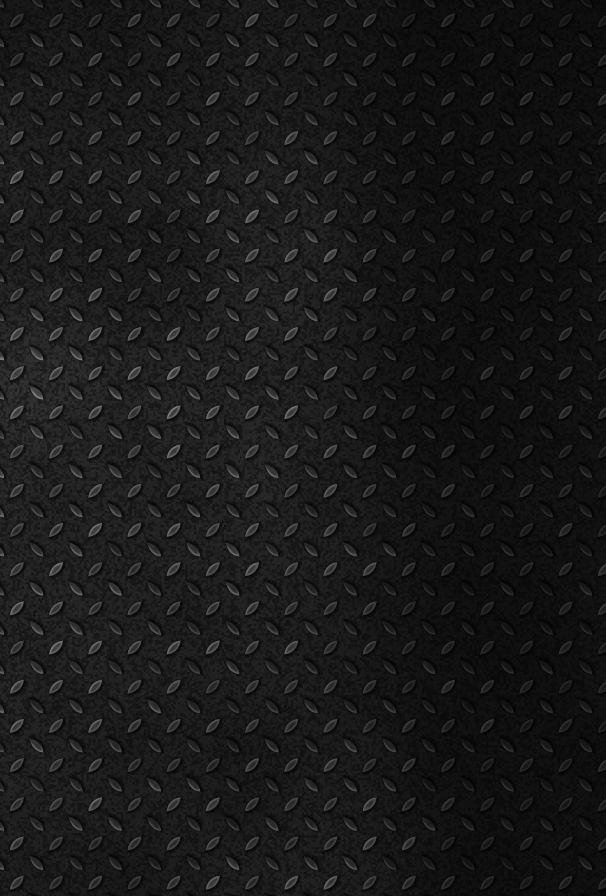
Write a Shadertoy shader that draws this texture.

```glsl
// Black diamond tread plate: two interleaved square lattices of lens-shaped lugs,
// leaning opposite ways, each with a lit rim and a soft shadow. The sheet has
// fine dark grain, cloudy smudges and broad light that fades to the right.

float hash(vec2 p) {
    vec3 q = fract(p.xyx * 0.1031);
    q += dot(q, q.yzx + 33.33);
    return fract((q.x + q.y) * q.z);
}

float noise(vec2 p) {
    vec2 i = floor(p), f = fract(p);
    f = f * f * (3.0 - 2.0 * f);
    return mix(mix(hash(i), hash(i + vec2(1, 0)), f.x),
               mix(hash(i + vec2(0, 1)), hash(i + vec2(1, 1)), f.x), f.y);
}

float clouds(vec2 p) {
    float sum = 0.0, amp = 0.5;
    for (int i = 0; i < 4; i++) {
        sum += amp * noise(p);
        p = p * 2.03 + 17.0;
        amp *= 0.5;
    }
    return sum;
}

// Signed distance to a pointed lens, long axis along x
float lens(vec2 p, float halfLength, float halfWidth) {
    float r = (halfLength * halfLength + halfWidth * halfWidth) / (2.0 * halfWidth);
    return length(vec2(p.x, abs(p.y) + r - halfWidth)) - r;
}

// Adds one lattice of lugs; lean is +1 for falling, -1 for rising lugs
float addLugs(float tone, vec2 g, float lean, float light, float blur) {
    vec2 id = floor(g);
    vec2 f = fract(g) - 0.5;
    vec2 q = vec2(f.x + lean * f.y, f.y - lean * f.x) * 0.7071;
    float wear = 0.8 + 0.4 * hash(id + lean * 41.0);

    // Falling lugs swell toward their lower end
    float swell = lean > 0.0 ? 0.08 + 0.06 * q.x : 0.085;
    float d = lens(q, 0.235, swell) - 0.01;

    // Contact shadow around the foot, heavier on the unlit flank
    float shadowD = lens(q + vec2(0.0, lean * 0.035), 0.25, 0.10);
    tone *= 1.0 - 0.6 * (1.0 - smoothstep(-0.02, 0.09, shadowD));

    // Lit rim and brushed crown
    float rim = smoothstep(0.055, 0.0, abs(d + 0.02));
    float side = lean > 0.0 ? smoothstep(-0.05, 0.07, q.y + 0.25 * q.x)
                            : 0.6 + 0.4 * smoothstep(0.06, -0.06, q.y);
    float brushed = noise(vec2(q.x * 9.0, q.y * 45.0) + id * 13.0);
    float crown = (lean > 0.0 ? 1.0 : 1.2) + 0.45 * brushed;
    float lug = light * wear * (crown + 1.35 * rim * side);
    return mix(tone, lug, 1.0 - smoothstep(-blur, blur, d));
}

void mainImage(out vec4 fragColor, in vec2 fragCoord) {
    // p runs down from the top edge, in units of the canvas height
    vec2 p = vec2(fragCoord.x, iResolution.y - fragCoord.y) / iResolution.y;
    float x = fragCoord.x / iResolution.x;

    // Broad light: dark right side, glows at the left edge and near the middle
    float light = mix(0.112, 0.066, smoothstep(0.5, 0.78, x));
    light += 0.040 * exp(-dot(vec2(x - 0.03, p.y - 0.43), vec2(x - 0.03, p.y - 0.43)) * 16.0);
    light += 0.022 * exp(-pow((x - 0.45) / 0.14, 2.0) - pow((p.y - 0.45) / 0.32, 2.0));
    light *= 0.82 + 0.18 * smoothstep(0.0, 0.25, p.y);
    light *= 0.72 + 0.6 * clouds(p * 7.0 + 3.0);

    // Fine pitted grain
    float pits = smoothstep(0.3, 0.6, noise(p * 390.0));
    float speck = hash(floor(p * 512.0));
    float tone = light * (0.68 + 0.32 * pits + 0.24 * (speck - 0.4));

    // Lug lattices, about 15.4 by 22.9 repeats
    vec2 g = p * 22.86;
    float blur = 0.6 * 22.86 / iResolution.y;
    tone = addLugs(tone, g - vec2(0.43, 0.52) + 0.5, -1.0, light, blur);
    tone = addLugs(tone, g - vec2(0.93, 0.02) + 0.5, 1.0, light, blur);

    fragColor = vec4(vec3(clamp(tone, 0.0, 1.0)), 1.0);
}
```
